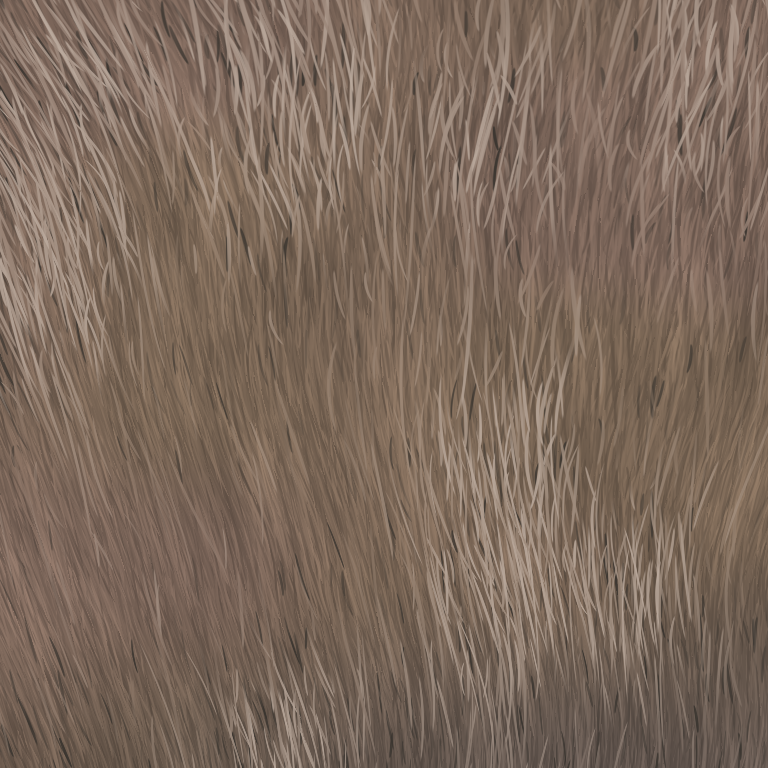
Reproduce this texture procedurally as a Shadertoy shader.

```glsl
const vec3 BROWN = vec3(0.468, 0.392, 0.325);
const vec3 MAUVE = vec3(0.475, 0.391, 0.345);
const vec3 ASH = vec3(0.430, 0.376, 0.345);
const vec3 PALE = vec3(0.735, 0.670, 0.620);
const vec3 SHADOW = vec3(0.215, 0.198, 0.178);
const int COAT_LAYERS = 7;
const int GAP_LAYERS = 2;
const int PALE_LAYERS = 5;
const float LEFT_LEAN = 0.38;
const float RIGHT_LEAN = -0.16;
const float COAT_CONTRAST = 0.46;
const float PATCH_CONTRAST = 0.26;

// Pale tufts: centre, horizontal radius, vertical radius
const int TUFTS = 8;
const vec4 TUFT[TUFTS] = vec4[](
    vec4(0.06, 0.71, 0.10, 0.17), vec4(0.11, 0.91, 0.10, 0.12),
    vec4(0.37, 0.88, 0.13, 0.16), vec4(0.63, 0.82, 0.11, 0.14),
    vec4(0.91, 0.91, 0.10, 0.17), vec4(0.66, 0.31, 0.10, 0.22),
    vec4(0.80, 0.24, 0.11, 0.12), vec4(0.38, 0.05, 0.08, 0.08));
const float TUFT_DENSITY[TUFTS] = float[](1.0, 0.75, 0.85, 0.5, 0.6, 0.95, 0.75, 0.65);
const vec4 SWEEP = vec4(0.66, 0.28, 0.22, 0.25);

vec4 hash4(vec3 p) {
    vec4 h = fract(p.xyzx * vec4(0.1031, 0.1030, 0.0973, 0.1099));
    h += dot(h, h.wzxy + 33.33);
    return fract((h.xxyz + h.yzzw) * h.zywx);
}

float noise(vec2 p) {
    vec2 i = floor(p), f = fract(p);
    f = f * f * (3.0 - 2.0 * f);
    float low = mix(hash4(vec3(i, 7.0)).x, hash4(vec3(i + vec2(1, 0), 7.0)).x, f.x);
    float high = mix(hash4(vec3(i + vec2(0, 1), 7.0)).x, hash4(vec3(i + 1.0, 7.0)).x, f.x);
    return mix(low, high, f.y);
}

// Shears the canvas so that hairs follow the lie of the coat
vec2 comb(vec2 p) {
    float lean = mix(LEFT_LEAN, RIGHT_LEAN, smoothstep(-0.1, 1.1, p.x));
    float sway = 0.05 * (noise(p * vec2(3.0, 4.0) + 3.0) - 0.5);
    vec2 d = (p - SWEEP.xy) / SWEEP.zw;
    float sweep = 0.22 * (p.y - SWEEP.y) * exp(-dot(d, d));
    return p + vec2((p.y - 0.5) * lean + sway + sweep, 0.0);
}

float tuftDensity(vec2 p) {
    float density = 0.0;
    for (int i = 0; i < TUFTS; i++) {
        vec2 d = (p - TUFT[i].xy) / TUFT[i].zw;
        density = max(density, TUFT_DENSITY[i] * exp(-dot(d, d)));
    }
    return density;
}

// Tapered bent hairs, one per cell: x coverage, y tone
vec2 hairs(vec2 q, vec2 cell, float halfWidth, float bend, float density, float seed) {
    float edge = 0.0004 + 0.4 / iResolution.y;
    q += seed * vec2(0.377, 0.613);
    vec2 home = floor(q / cell);
    vec2 best = vec2(0.0);
    for (int j = -1; j <= 1; j++)
    for (int i = -2; i <= 2; i++) {
        vec2 id = home + vec2(i, j);
        vec4 h = hash4(vec3(id, seed));
        vec4 k = hash4(vec3(id, seed + 51.0));
        vec2 d = q - (id + 0.2 + 0.6 * h.xy) * cell;
        float t = d.y / (cell.y * mix(0.4, 0.9, h.z));
        float path = cell.x * bend * ((k.x - 0.5) * t + 0.5 * (k.y - 0.4) * t * t);
        float taper = max(0.0, 1.0 - t * t);
        float body = halfWidth * mix(0.6, 1.2, k.z) * sqrt(taper);
        float cover = 1.0 - smoothstep(body - edge, body + edge, abs(d.x - path));
        cover *= smoothstep(0.0, 0.35, taper) * smoothstep(k.w, k.w + 0.15, density);
        if (cover > best.x) best = vec2(cover, h.w);
    }
    return best;
}

void mainImage(out vec4 fragColor, in vec2 fragCoord) {
    vec2 p = fragCoord / iResolution.xy;
    vec2 q = comb(p);
    float tufts = tuftDensity(p);

    // Broad undercoat tints
    float patches = noise(p * 4.0 + 11.0);
    vec3 coat = mix(BROWN, MAUVE, smoothstep(0.35, 0.75, patches * 0.6 + p.y * 0.5));
    float cool = smoothstep(0.28, 0.0, p.y + 0.12 * (patches - 0.5));
    coat = mix(coat, ASH, cool * smoothstep(-0.2, 0.8, p.x));
    float shade = 0.6 * noise(q * vec2(9.0, 5.0) + 29.0) + 0.4 * noise(q * vec2(24.0, 8.0) + 41.0);
    coat *= 1.0 + PATCH_CONTRAST * (shade - 0.5) - 0.07 * cool;
    float streaks = noise(q * vec2(190.0, 20.0)) + noise(q * vec2(70.0, 9.0) + 5.0);
    vec3 color = coat * (0.83 + 0.15 * streaks);

    // Dense fine hairs
    for (int i = 0; i < COAT_LAYERS; i++) {
        float n = float(i);
        vec2 hair = hairs(q, vec2(0.0085, 0.040 + 0.006 * n), 0.0016, 1.6, 1.2, n + 1.0);
        vec3 tint = coat * (1.0 + COAT_CONTRAST * (hair.y - 0.5));
        color = mix(color, tint, 0.65 * hair.x);
    }

    // Dark gaps, thicker around the tufts and along the lower edge
    float gaps = 0.12 + 0.36 * tufts + 0.25 * cool + 0.3 * smoothstep(0.06, 0.0, p.x);
    for (int i = 0; i < GAP_LAYERS; i++) {
        vec2 gap = hairs(q, vec2(0.013, 0.038), 0.0019, 0.8, gaps, float(i) + 21.0);
        color = mix(color, SHADOW, gap.x * mix(0.15, 0.9, gap.y * gap.y));
    }

    // Pale guard hairs, longer in the upper layers, dimmer outside the tufts
    float glow = smoothstep(0.0, 0.5, tufts);
    float stray = 0.13 + 0.07 * smoothstep(0.5, 0.9, p.y);
    for (int i = 0; i < PALE_LAYERS; i++) {
        float n = float(i);
        vec2 hair = hairs(q, vec2(0.014 + 0.002 * n, 0.05 + 0.025 * n), 0.0020, 1.5,
                          stray + 0.85 * tufts, n + 31.0);
        vec3 tint = mix(coat * 1.12, PALE, (0.3 + 0.7 * hair.y) * mix(0.5, 1.0, glow));
        color = mix(color, tint, 0.85 * hair.x);
    }
    fragColor = vec4(color, 1.0);
}
```
